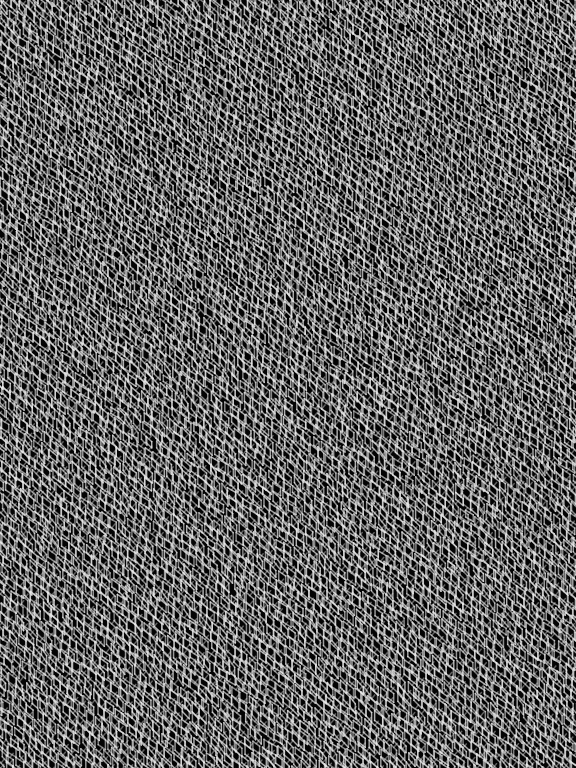
Write a Shadertoy shader that draws this pattern.

```glsl
// Fine mesh of overlapping slanted cells outlined in pale thread on black.

const vec3 GROUND = vec3(0.015);
const vec3 THREAD = vec3(0.92);
const vec2 STEP_RIGHT = vec2(0.0098, -0.0061); // lattice step down to the right
const vec2 STEP_UP = vec2(0.0029, 0.0117);     // lattice step up, leaning right
const vec2 HALF_SLANT = vec2(0.0045, -0.0042); // half of a cell's slanted edge
const vec2 HALF_SIDE = vec2(0.0, 0.0053);      // half of a cell's upright edge
const vec2 RISER = vec2(0.0043, 0.0052);       // short rising link between cells
const float HALF_WIDTH = 0.00096;              // half the thread width
const float JITTER = 0.46;                     // spread of the cells, in lattice steps

vec2 hash2(vec2 p) {
    vec3 q = fract(p.xyx * vec3(0.1031, 0.1030, 0.0973));
    q += dot(q, q.yzx + 33.33);
    return fract((q.xx + q.yz) * q.zy);
}

float segmentDistance(vec2 p, vec2 a, vec2 b) {
    vec2 ap = p - a, ab = b - a;
    return length(ap - ab * clamp(dot(ap, ab) / dot(ab, ab), 0.0, 1.0));
}

// Share of the ground left showing beside a smooth-edged thread
float gapBeside(vec2 p, vec2 a, vec2 b, float tone, float pixel) {
    float d = segmentDistance(p, a, b);
    return 1.0 - tone * clamp((HALF_WIDTH - d) / pixel + 0.5, 0.0, 1.0);
}

// Outline of one cell: two upright sides and two slanted edges
float cellGap(vec2 p, vec2 slant, vec2 side, vec2 tone, float pixel) {
    float gap = gapBeside(p, -slant - side, -slant + side, tone.x, pixel);
    gap *= gapBeside(p, slant - side, slant + side, tone.x, pixel);
    gap *= gapBeside(p, -slant + side, slant + side, tone.y, pixel);
    gap *= gapBeside(p, -slant - side, slant - side, tone.y, pixel);
    return gap * gapBeside(p, side, side + RISER, 0.4, pixel);
}

float mesh(vec2 p, mat2 lattice, float pixel) {
    vec2 home = floor(inverse(lattice) * p);
    float gap = 1.0;
    for (int y = -1; y <= 1; y++) {
        for (int x = -1; x <= 1; x++) {
            vec2 cell = home + vec2(x, y);
            vec2 centre = lattice * (cell + 0.5 + JITTER * (hash2(cell + 57.0) - 0.5));
            vec2 size = mix(vec2(0.75), vec2(1.2), hash2(cell + 403.0));
            vec2 tone = mix(vec2(0.52), vec2(0.76), hash2(cell + 211.0));
            vec2 slant = HALF_SLANT * vec2(size.x, mix(0.7, 1.25, hash2(cell + 619.0).x));
            gap *= cellGap(p - centre, slant, HALF_SIDE * size.y, tone, pixel);
        }
    }
    return 1.0 - gap;
}

void mainImage(out vec4 fragColor, in vec2 fragCoord) {
    float pixel = 1.0 / iResolution.y;
    vec2 p = fragCoord * pixel + 1.0;
    float light = mesh(p, mat2(STEP_RIGHT, STEP_UP), pixel);
    fragColor = vec4(mix(GROUND, THREAD, light), 1.0);
}
```
